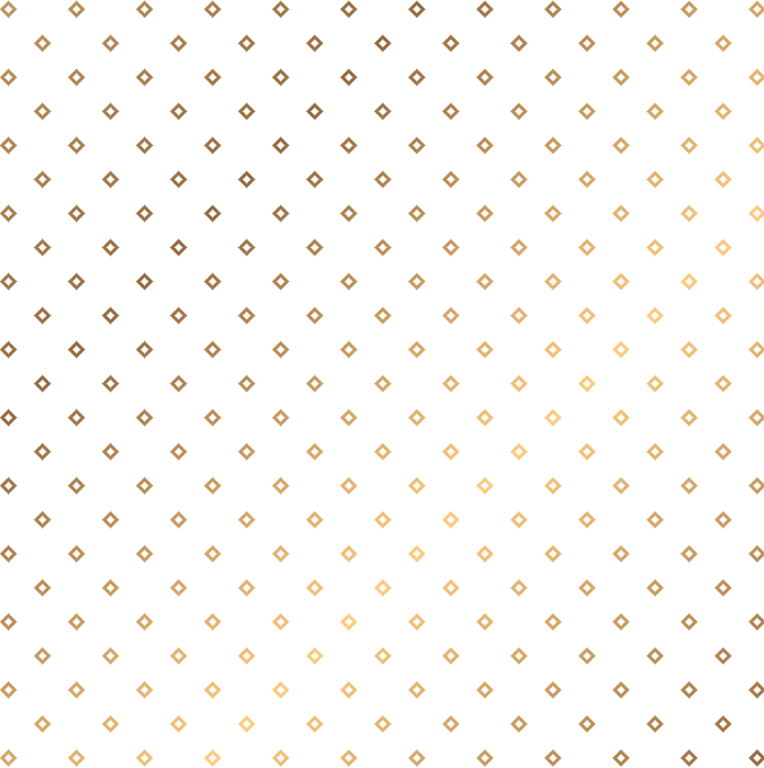
Write a Shadertoy shader that draws this pattern.

```glsl
// Small outlined diamonds on white, in a staggered grid of 12 columns and rows
// with a second grid set between them. The outlines come from a folded Manhattan
// distance and are tinted by one diagonal metallic gold gradient.

// Distance to the nearest diamond centre, measured along the axes.
float latticeDistance(vec2 p, float spacing) {
    vec2 q = abs(fract(p / spacing + 0.5) - 0.5);
    float toCorner = q.x + q.y;
    // The cell middle carries the second, half-shifted grid.
    return min(toCorner, 1.0 - toCorner) * spacing;
}

// Tan, bronze, pale gold, bronze, for t from top left to bottom right.
vec3 goldGradient(float t) {
    vec3 bronze = vec3(0.57, 0.40, 0.23);
    vec3 paleGold = vec3(0.99, 0.79, 0.49);
    vec3 color = mix(vec3(0.74, 0.58, 0.35), bronze, clamp(t / 0.277, 0.0, 1.0));
    color = mix(color, paleGold, clamp((t - 0.277) / 0.356, 0.0, 1.0));
    return mix(color, bronze, clamp((t - 0.633) / 0.367, 0.0, 1.0));
}

void mainImage(out vec4 fragColor, in vec2 fragCoord) {
    vec2 p = fragCoord / iResolution.y;
    float aspect = iResolution.x / iResolution.y;
    float pixel = 1.0 / iResolution.y;

    // Diamond outline: centre line radius, then half the stroke width.
    float radius = latticeDistance(p - vec2(0.0110, 0.0130), 0.08863);
    float edge = abs(radius - 0.0082) * 0.7071 - 0.0021;
    float ink = 1.0 - smoothstep(-pixel, pixel, edge);

    // Diagonal sheen across the whole canvas.
    float diagonal = (p.x + 1.0 - p.y) / (aspect + 1.0);
    fragColor = vec4(mix(vec3(1.0), goldGradient(diagonal), ink), 1.0);
}
```
